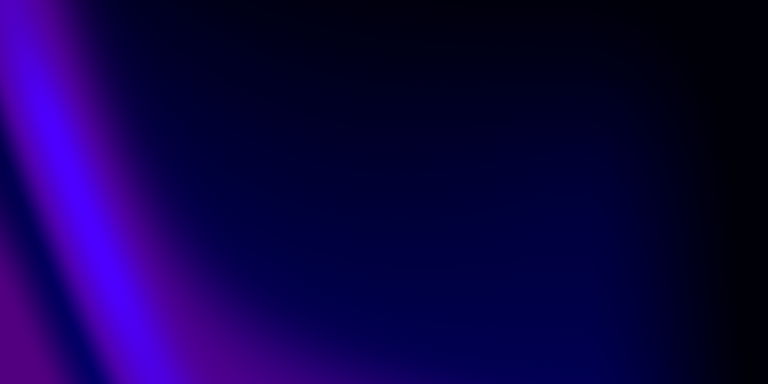
Give the GLSL for this background, as a WebGL 2 fragment shader.

```glsl
#version 300 es
precision highp float;
// A curved violet light beam falling down the left side of a navy backdrop.
// The signed horizontal offset from the beam's curve drives a bright core,
// a purple halo that spreads along the floor, and a second glow in the corner.
uniform vec2 u_resolution;
out vec4 fragColor;

float gauss(float x, float width) {
    float t = x / width;
    return exp(-t * t);
}

// Horizontal position of the beam's centre at height y.
float beamCentre(float y) {
    return 0.41 - 0.46 * y + 0.07 * y * y;
}

// Navy that darkens upward and toward the right edge.
float backdropBlue(vec2 p, float offset) {
    float blue = 0.32 - 0.28 * p.y;
    blue += 0.04 * gauss(length((p - vec2(1.55, 0.5)) * vec2(1.0, 1.4)), 0.4);
    blue *= smoothstep(2.05, 1.5, p.x);
    blue += mix(0.12, 0.28, p.y) * exp(-3.0 * abs(offset));
    return max(blue, 0.035);
}

float hash(vec2 p) {
    return fract(sin(dot(p, vec2(12.99, 78.23))) * 43758.5);
}

void main() {
    vec2 p = gl_FragCoord.xy / u_resolution.y;
    p.x *= 2.0 * u_resolution.y / u_resolution.x;
    float offset = p.x - beamCentre(p.y);

    vec3 colour = vec3(0.0, 0.0, backdropBlue(p, offset));

    // Purple glow in the lower left corner, behind a dark gap.
    float corner = smoothstep(-0.15, -0.30, offset) * smoothstep(0.75, 0.25, p.y);
    colour = mix(colour, vec3(0.32, 0.0, 0.50), corner);

    // Halo: sharp on the left, soft on the right and wide near the floor.
    float spread = 0.11 + 0.40 * exp(-6.0 * p.y);
    float halo = smoothstep(-0.16, -0.07, offset)
               * gauss(max(offset - 0.06, 0.0), spread);
    colour = mix(colour, vec3(0.32, 0.0, 0.56), halo);

    // Core: strongest at mid height, slightly wider at the floor.
    float strength = mix(0.75, 1.0, smoothstep(0.0, 0.3, p.y))
                   * mix(1.0, 0.45, smoothstep(0.65, 1.0, p.y));
    float core = strength * gauss(offset, 0.07 + 0.02 * (1.0 - p.y));
    colour = mix(colour, vec3(0.30, 0.0, 1.0), core);

    // Faint dither against banding.
    colour += (hash(gl_FragCoord.xy) - 0.5) / 255.0;
    fragColor = vec4(clamp(colour, 0.0, 1.0), 1.0);
}
```
